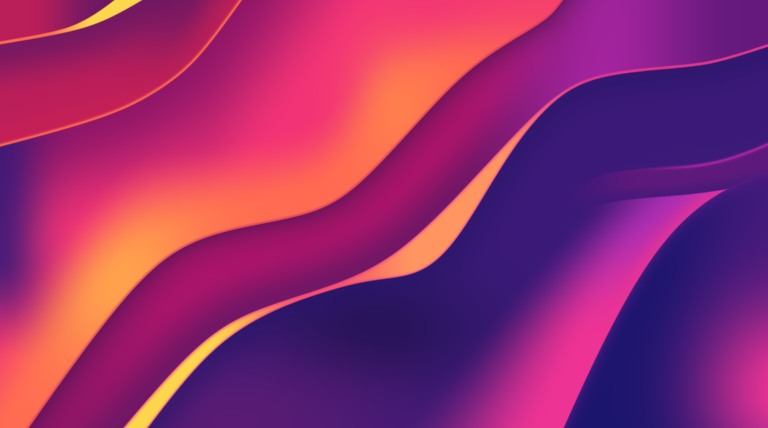
Write a Shadertoy shader that draws this background.

```glsl
// Smooth ramp: slope 0 before c, slope 1 after it, rounded over width w
float bend(float x, float c, float w) {
    return 0.5 * (x - c + sqrt((x - c) * (x - c) + w * w));
}

// Turns a height difference into an approximate distance
float toDistance(float h) {
    return h / (max(length(vec2(dFdx(h), dFdy(h))), 1e-5) * iResolution.y);
}

float below(float d) {
    float aa = 1.0 / iResolution.y;
    return 1.0 - smoothstep(-aa, aa, d);
}

float rim(float d, float width) {
    return exp(-d * d / (width * width));
}

float blob(vec2 p, vec2 center, vec2 size) {
    vec2 q = (p - center) / size;
    return exp(-dot(q, q));
}

void mainImage(out vec4 fragColor, in vec2 fragCoord) {
    vec2 p = fragCoord / iResolution.y;
    p.x *= 1.786 * iResolution.y / iResolution.x;
    float x = p.x, y = p.y;

    vec3 navy = vec3(0.23, 0.10, 0.47), plum = vec3(0.40, 0.09, 0.39);
    vec3 crimson = vec3(0.73, 0.12, 0.35), magenta = vec3(0.69, 0.08, 0.42);
    vec3 violet = vec3(0.64, 0.14, 0.62), pink = vec3(0.95, 0.20, 0.46);
    vec3 hotPink = vec3(0.93, 0.20, 0.58), coral = vec3(1.0, 0.42, 0.32);
    vec3 amber = vec3(1.0, 0.66, 0.30), yellow = vec3(0.99, 0.84, 0.30);

    // Heights of the flowing edges, from upper left to lower right
    float cornerY = 0.893 + 0.15 * x + 0.5 * bend(x, 0.23, 0.08);
    float leftY = 0.652 + 0.25 * x + 0.42 * bend(x, 0.31, 0.1) + 0.8 * bend(x, 0.45, 0.06);
    float glowY = -0.08 + 1.5 * x - 1.48 * bend(x, 0.38, 0.14) + 1.22 * bend(x, 0.79, 0.1)
                - 0.75 * bend(x, 1.09, 0.1) + 1.2 * bend(x, 1.29, 0.03);
    float ribbonY = -0.348 + 1.25 * x - 1.1 * bend(x, 0.5, 0.12) + 1.08 * bend(x, 0.91, 0.15)
                  - 1.2 * bend(x, 1.32, 0.1) + 0.3 * bend(x, 1.65, 0.06);
    float ribbonSize = 0.006 + 0.095 * exp(-pow(abs(x - 1.03) / 0.14, 2.0))
                     + 0.19 * bend(0.66 - x, 0.0, 0.08);
    float foldY = 0.56 + 0.8 * (x - 1.32) - 0.9 * bend(x, 1.39, 0.08) + 0.6 * bend(x, 1.66, 0.12);
    float waveY = 0.5 + 0.35 * (x - 1.3) - 0.35 * bend(x, 1.42, 0.1) + 0.2 * bend(x, 1.62, 0.1);
    float cornerLowY = -3.31 + 2.6 * x - 2.53 * bend(x, 1.53, 0.2);

    float dCorner = toDistance(y - cornerY);
    float dLeft = toDistance(y - leftY);
    float dGlow = toDistance(y - glowY);
    float dTop = toDistance(y - ribbonY);
    float dBottom = toDistance(y - ribbonY + ribbonSize);
    float dFold = toDistance(y - foldY);
    float dWave = toDistance(y - waveY);
    float dLow = toDistance(y - cornerLowY);

    // Corner sheet with its yellow lip
    vec3 col = mix(crimson, plum, smoothstep(0.06, 0.24, x) * 0.9);
    float lip = toDistance(y - cornerY - 0.006 - 0.3 * bend(x, 0.17, 0.04));
    col = mix(col, mix(coral, yellow, smoothstep(0.1, 0.22, x)), below(lip));

    // Crimson sheet
    vec3 sheet = mix(crimson, plum, 0.8 * smoothstep(-0.13, 0.0, dCorner));
    sheet = mix(sheet, plum, 0.6 * blob(p, vec2(0.43, 1.0), vec2(0.12, 0.2)));
    sheet = mix(sheet, vec3(0.80, 0.13, 0.33), 0.6 * smoothstep(0.1, 0.0, dLeft));
    col = mix(col, sheet, below(dCorner));
    col = mix(col, coral, 0.9 * rim(dLeft - 0.003, 0.004));

    // Glowing sheet: amber by its lower edge, plum by its upper one
    float heat = 1.0 - smoothstep(0.04, 0.21, dGlow);
    heat *= 1.0 - 0.75 * smoothstep(0.82, 1.0, y);
    sheet = mix(pink, mix(magenta, plum, 0.45), 1.0 - smoothstep(-0.02, 0.25, -dLeft));
    sheet = mix(sheet, coral, heat);
    sheet = mix(sheet, amber, 0.9 * heat * blob(p, vec2(0.27, 0.36), vec2(0.2, 0.22)));
    sheet = mix(sheet, vec3(1.0, 0.53, 0.30), 0.7 * blob(p, vec2(0.92, 0.76), vec2(0.1, 0.15)));
    sheet = mix(sheet, navy, 0.9 * exp(-x * x / 0.009) * smoothstep(0.15, 0.4, y));
    col = mix(col, sheet, below(dLeft));

    // Magenta sheet, fading to violet at the upper right
    sheet = mix(magenta, plum, 0.85 * smoothstep(0.12, 0.0, dTop));
    sheet = mix(sheet, plum, 0.35 * smoothstep(0.5, 0.1, x));
    vec3 dusk = mix(violet, vec3(0.40, 0.10, 0.49), smoothstep(1.4, 1.72, x));
    sheet = mix(sheet, dusk, smoothstep(1.05, 1.4, x));
    sheet = mix(sheet, plum * 0.85, 0.75 * exp(min(dGlow, 0.0) / 0.035));
    col = mix(col, sheet, below(dGlow));
    col = mix(col, vec3(0.85, 0.18, 0.35), 0.5 * rim(dGlow - 0.002, 0.003));

    // Bright ribbon
    vec3 ribbon = mix(yellow, vec3(0.96, 0.36, 0.38), smoothstep(0.48, 0.72, x));
    ribbon = mix(ribbon, vec3(1.0, 0.59, 0.38), smoothstep(0.78, 0.98, x));
    ribbon = mix(ribbon, vec3(0.83, 0.22, 0.52), smoothstep(1.15, 1.4, x));
    ribbon = mix(ribbon, hotPink, 0.6 * max(rim(dTop, 0.005), rim(dBottom, 0.004)));
    col = mix(col, ribbon, below(dTop));

    // Navy sheet with its fold and hot pink wave
    sheet = mix(navy, vec3(0.12, 0.07, 0.32), 0.85 * blob(p, vec2(0.86, 0.22), vec2(0.25, 0.14)));
    sheet = mix(sheet, vec3(0.38, 0.11, 0.45), 0.8 * blob(p, vec2(0.55, 0.02), vec2(0.4, 0.17)));
    sheet = mix(sheet, vec3(0.15, 0.08, 0.40), 0.5 * rim(dBottom, 0.05));
    vec3 fold = mix(vec3(0.37, 0.10, 0.48), navy, 0.6 * smoothstep(0.04, 0.0, dWave));
    sheet = mix(sheet, fold, below(dFold) * smoothstep(1.3, 1.5, x));
    sheet = mix(sheet, violet, rim(dFold, 0.004) * smoothstep(1.45, 1.65, x));
    float wave = 1.0 - smoothstep(0.04, mix(0.35, 0.17, min(y * 2.0, 1.0)), dLow);
    vec3 waveColor = mix(hotPink, vec3(0.67, 0.18, 0.70), smoothstep(0.2, 0.52, y));
    waveColor = mix(waveColor, hotPink, 0.7 * rim(dLow, 0.03));
    sheet = mix(sheet, waveColor, wave * below(dWave));
    col = mix(col, sheet, below(dBottom));

    // Deep blue corner with a pink glow
    sheet = mix(vec3(0.10, 0.08, 0.43), vec3(0.25, 0.10, 0.48), smoothstep(1.5, 1.8, x));
    sheet = mix(sheet, hotPink, blob(p, vec2(1.84, 0.09), vec2(0.2, 0.2)));
    sheet = mix(sheet, vec3(0.40, 0.12, 0.53), 0.6 * exp(min(dLow, 0.0) / 0.012));
    col = mix(col, sheet, below(dLow));

    fragColor = vec4(col, 1.0);
}
```
